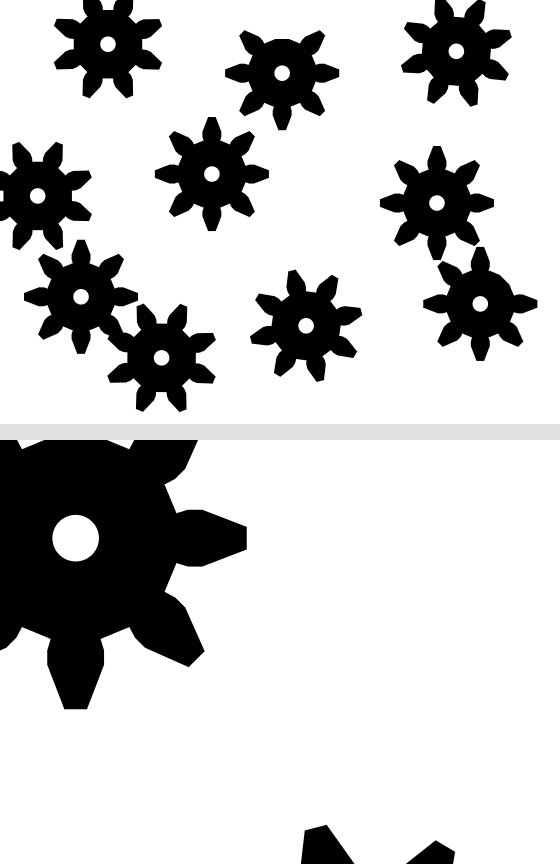
Top: the whole. Bottom: its middle third, enlarged.
Reproduce this pattern procedurally as a Shadertoy shader.

```glsl
// Black eight-toothed gears scattered on a white ground.
const vec3 PAPER = vec3(1.0);
const vec3 INK = vec3(0.0);
const float TAU = 6.2831853;
const float TEETH = 8.0;
const float GEAR_RADIUS = 0.1345;   // in canvas heights
const int GEARS = 10;               // a 3 x 3 grid and one companion

// Low-discrepancy scatter in 0..1
vec2 scatter2(float id) { return fract(id * vec2(0.7549, 0.5698)); }
float scatter1(float id) { return fract(id * 0.618); }

// Signed distance to the line through a and b, positive on its left
float lineSide(vec2 p, vec2 a, vec2 b) {
    vec2 dir = normalize(b - a);
    return dot(p - a, vec2(-dir.y, dir.x));
}

// Rotates p into the sector around the x axis nearest to it
vec2 foldSector(vec2 p, float count) {
    float sector = TAU / count;
    float angle = atan(p.y, p.x);
    angle -= sector * round(angle / sector);
    return length(p) * vec2(cos(angle), sin(angle));
}

// Tooth along x: narrow root, wide shoulder, tapered flat tip
float toothDistance(vec2 p) {
    p.y = abs(p.y);
    vec2 root = vec2(0.57, 0.14);
    vec2 shoulder = vec2(0.656, 0.166);
    vec2 bend = vec2(0.74, 0.166);
    vec2 tip = vec2(1.0, 0.066);
    float flank = max(lineSide(p, root, shoulder), lineSide(p, bend, tip));
    return max(max(flank, p.y - shoulder.y), max(p.x - tip.x, 0.5 - p.x));
}

// Gear of unit radius; a negative lostTooth keeps every tooth
float gearDistance(vec2 p, float lostTooth) {
    float body = foldSector(p, 2.0 * TEETH).x - 0.6;
    float slot = mod(round(atan(p.y, p.x) * TEETH / TAU), TEETH);
    float tooth = toothDistance(foldSector(p, TEETH));
    float solid = slot == lostTooth ? body : min(body, tooth);
    return max(solid, 0.136 - length(p));
}

// Staggered, jittered grid; the last gear meshes with the first
vec2 gearCentre(int index, float aspect) {
    bool companion = index == GEARS - 1;
    float id = companion ? 0.0 : float(index);
    float col = mod(id, 3.0);
    float row = floor(id / 3.0);
    float stagger = mix(0.031, -0.103, mod(row, 2.0));
    vec2 cell = vec2(aspect * (col + 0.5) / 3.0 + stagger, 0.24 + 0.323 * row);
    vec2 jitter = (scatter2(id) - 0.5) * vec2(0.12, -0.12);
    return cell + jitter + (companion ? vec2(0.19, -0.144) : vec2(0.0));
}

// About half of the gears stand upright, the rest are turned
float gearAngle(float id) {
    float turn = scatter1(id);
    return turn > 0.5 ? mix(0.18, 0.4, fract(turn * 7.0)) : 0.0;
}

vec2 rotate(vec2 p, float angle) {
    float c = cos(angle), s = sin(angle);
    return vec2(c * p.x + s * p.y, c * p.y - s * p.x);
}

void mainImage(out vec4 fragColor, in vec2 fragCoord) {
    vec2 p = fragCoord / iResolution.y;
    float aspect = iResolution.x / iResolution.y;

    // Union of all gears
    float dist = 1.0;
    for (int i = 0; i < GEARS; i++) {
        float id = float(i);
        vec2 local = rotate(p - gearCentre(i, aspect), gearAngle(id)) / GEAR_RADIUS;
        bool broken = mod(id, 5.0) == 2.0;
        float lostTooth = broken ? floor(scatter1(id) * TEETH) : -1.0;
        dist = min(dist, gearDistance(local, lostTooth) * GEAR_RADIUS);
    }

    // Edge smoothed over one pixel
    float coverage = clamp(0.5 - dist * iResolution.y, 0.0, 1.0);
    fragColor = vec4(mix(PAPER, INK, coverage), 1.0);
}
```
